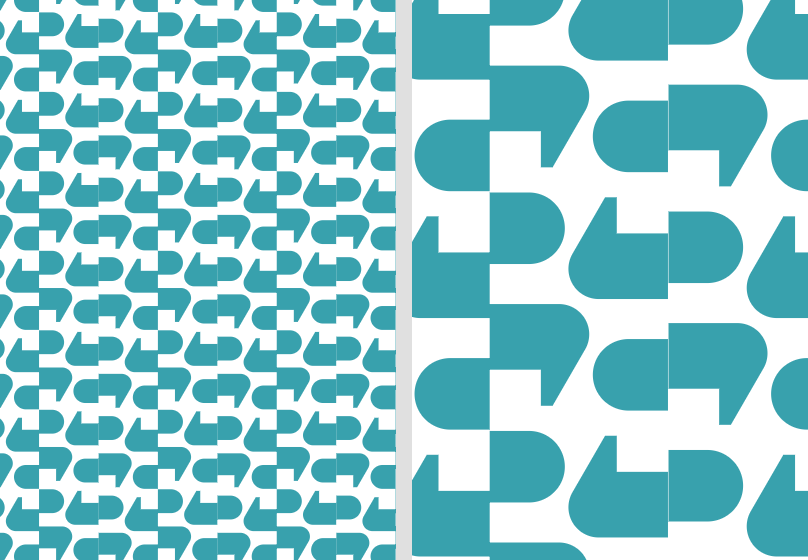
Left, the full canvas; right, a detail of the centre.
Reproduce this pattern procedurally as a Shadertoy shader.

```glsl
#define CANVAS vec2(544.0, 768.0)   // design units; height fills the view
#define COLUMN 81.5                 // column width
#define PERIOD 109.0                // vertical repeat
#define ORIGIN vec2(54.0, 68.0)     // top left of one hook
#define STAGGER 8.7                 // drop of every second column
#define HOOK_RADIUS 13.8
#define HOOK_LENGTH 46.5
#define NOTCH vec2(23.4, 30.0)      // inner corner of the hook
#define PILL_RADIUS 16.35
#define PILL_CENTRE vec2(18.0, 74.35)
#define SEAM_GAP 0.25               // hairline beside the staggered columns
#define TEAL vec3(0.22, 0.63, 0.68)

// Slab with a rounded shoulder, a 60 degree slant and a square notch.
float hookDistance(vec2 p) {
    vec2 v = p - vec2(31.7, HOOK_RADIUS);
    vec2 slantNormal = vec2(0.866, 0.5);
    float body = max(-v.y, dot(v, slantNormal));
    if (v.x > 0.0 && dot(v, vec2(slantNormal.y, -slantNormal.x)) > 0.0) body = length(v);
    body = max(body - HOOK_RADIUS, p.y - HOOK_LENGTH);
    float notch = max(p.x - NOTCH.x, NOTCH.y - p.y);
    return max(body, -notch);
}

// Bar with a round end.
float pillDistance(vec2 p) {
    vec2 v = p - PILL_CENTRE;
    return length(vec2(max(v.x, 0.0), v.y)) - PILL_RADIUS;
}

// Both shapes, repeated downwards and cut flat at the column edge.
float edgeShapes(vec2 p, float edge) {
    p.y = mod(p.y + 9.0, PERIOD) - 9.0;
    return max(min(hookDistance(p), pillDistance(p)), edge - p.x);
}

float coverage(float d, float pixel) {
    return clamp(0.5 - d / pixel, 0.0, 1.0);
}

void mainImage(out vec4 fragColor, in vec2 fragCoord) {
    float pixel = CANVAS.y / iResolution.y;
    vec2 p = (fragCoord - 0.5 * iResolution.xy) * pixel;
    p = vec2(p.x, -p.y) + 0.5 * CANVAS - ORIGIN;

    // Neighbouring columns are summed so that shared edges stay smooth.
    float ink = 0.0;
    float column = floor(p.x / COLUMN);
    for (int i = -1; i <= 1; i++) {
        float index = column + float(i);
        float odd = mod(index, 2.0);
        vec2 q = p - vec2(index * COLUMN, odd * STAGGER);
        // Right-hand shapes are the left-hand ones turned by half a circle.
        vec2 turned = vec2(COLUMN, 106.7) - q;
        ink += coverage(edgeShapes(q, odd * SEAM_GAP), pixel);
        ink += coverage(edgeShapes(turned, 0.0), pixel);
    }
    fragColor = vec4(mix(vec3(1.0), TEAL, min(ink, 1.0)), 1.0);
}
```
